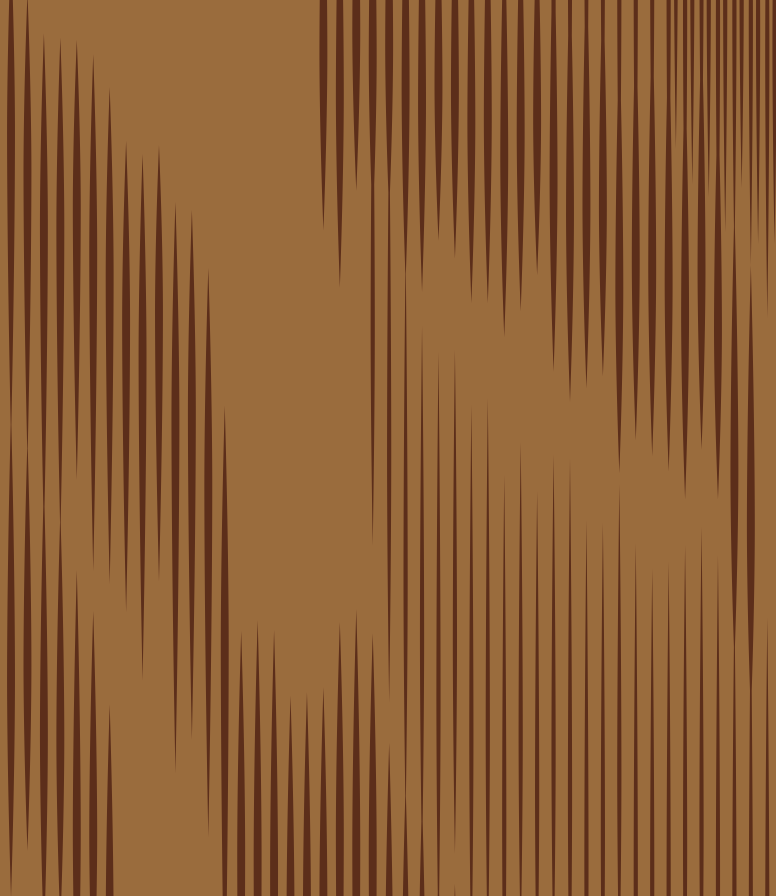
Give the GLSL for this texture, as a Shadertoy shader.

```glsl
// Draws drifting bands of slim, dark vertical spindles on warm tan, like stylised wood grain.
#define COLUMNS 47.2
#define WIDE 0.0051
#define THIN 0.0027
#define TOP_JITTER 0.075
#define LENGTH_JITTER 0.12
#define SEED 3.0
#define TAN_WOOD vec3(0.605, 0.422, 0.240)
#define DARK_GRAIN vec3(0.360, 0.180, 0.100)

// Sine-free hash of a column and a band, in 0..1
float hash(vec2 p) {
    vec3 q = fract(vec3(p.xyx) * 0.1031);
    q += dot(q, q.yzx + 33.33);
    return fract((q.x + q.y) * q.z);
}

// Smooth noise along the columns, in -1..1
float drift(float x, float band) {
    float cell = floor(x);
    float blend = smoothstep(0.0, 1.0, fract(x));
    return 2.0 * mix(hash(vec2(cell, band)), hash(vec2(cell + 1.0, band)), blend) - 1.0;
}

// Upper tip of each band's spindles at horizontal position u
float bandTop(int band, float u) {
    if (band == 0) { // long descent with a small crest
        float crest = (u - 0.465) / 0.045;
        return 1.03 - 1.1 * u - 0.36 * smoothstep(0.26, 0.32, u) + 0.17 * exp(-crest * crest);
    }
    if (band == 1) return 0.57 - 2.4 * u;
    if (band == 2) return 1.49 - 0.60 * u - 0.20 * smoothstep(0.91, 0.95, u);
    if (band == 3) return 0.42 + 0.6 * exp((0.47 - u) / 0.09) - 0.15 * smoothstep(0.85, 1.0, u);
    if (band == 4) return 1.34 - 0.1 * u;
    return 1.95 - 0.75 * u;
}

// Horizontal extent, length and position of the widest point
vec4 bandShape(int band) {
    if (band == 0) return vec4(0.00, 0.61, 0.53, 0.38);
    if (band == 1) return vec4(0.00, 0.15, 0.50, 0.55);
    if (band == 2) return vec4(0.40, 0.97, 0.46, 0.58);
    if (band == 3) return vec4(0.47, 1.00, 0.62, 0.58);
    if (band == 4) return vec4(0.62, 1.00, 0.52, 0.45);
    return vec4(0.85, 1.00, 0.46, 0.50);
}

// Share of one pixel covered by the band's spindle in this column
float spindle(vec2 uv, int band, float pixel) {
    float id = float(band) + SEED;
    float shift = band == 5 ? 0.61 : 0.17;
    float column = floor(uv.x * COLUMNS - shift);
    float center = (column + 0.5 + shift) / COLUMNS;
    vec4 shape = bandShape(band);
    if (center < shape.x || center > shape.y) return 0.0;

    // Random tip and length, following a slow drift between neighbours
    vec2 key = vec2(column + 7.0, id);
    float top = bandTop(band, center) + TOP_JITTER * (hash(key) - 0.5);
    top += 0.035 * drift(column * 0.28, id + 20.0);
    float span = shape.z + LENGTH_JITTER * (hash(key + 41.0) - 0.5);
    if (band == 0) span += 0.12 * smoothstep(0.20, 0.24, center);

    // Convex swelling between two sharp tips
    float along = (top - uv.y) / span;
    float peak = shape.w;
    float d = along < peak ? (peak - along) / peak : (along - peak) / (1.0 - peak);
    float widest = band < 3 ? WIDE : THIN;
    float halfWidth = widest * max(0.0, 1.0 - pow(d, 1.7));

    // Exact box coverage keeps the thin tips smooth
    float dx = uv.x - center;
    float right = min(dx + halfWidth, 0.5 * pixel);
    float left = max(dx - halfWidth, -0.5 * pixel);
    return clamp((right - left) / pixel, 0.0, 1.0);
}

void mainImage(out vec4 fragColor, in vec2 fragCoord) {
    vec2 uv = fragCoord / iResolution.xy;
    float pixel = 1.0 / iResolution.x;
    float grain = 0.0;
    for (int band = 0; band < 6; band++) {
        grain = max(grain, spindle(uv, band, pixel));
    }
    fragColor = vec4(mix(TAN_WOOD, DARK_GRAIN, grain), 1.0);
}
```
